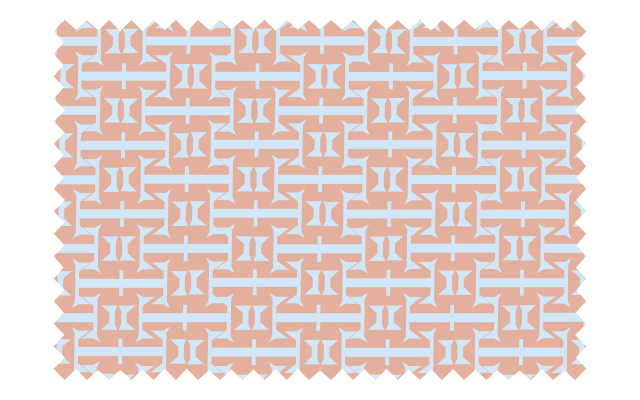
A Shadertoy shader for this pattern:

```glsl
const float UNITS = 480.0;                 // design units per canvas height
const vec3 PAPER = vec3(1.0);
const vec3 CORAL = vec3(0.89, 0.69, 0.62);
const vec3 PALE_BLUE = vec3(0.82, 0.90, 0.97);

const vec2 CLOTH_HALF = vec2(319.5, 216.0);
const vec2 TEETH = vec2(24.0, 16.0);       // pinked teeth per side
const float TOOTH_DEPTH = 12.5;
const float TOOTH_WEAR = 0.2;

const vec2 CELL = vec2(160.3, 41.4);       // bar spacing, row spacing
const float ROW_ORIGIN = 24.8;
const float BRICK_SHIFT = 0.52;
const float SKEW = 0.0133;
const float JITTER = 1.4;

const vec2 BAR_HALF = vec2(54.0, 5.4);
const vec2 TICK_HALF = vec2(2.3, 15.5);
const float SERIF_INNER = 50.7;
const float SERIF_OUTER = 55.2;
const vec2 WEDGE_TIP = vec2(36.5, 25.0);
const float WEDGE_SLOPE = 0.76;
const float SPOOL_HEIGHT = 14.6;
const float SPOOL_WAIST = 10.5;

float hash(vec2 p) {
    vec3 q = fract(p.xyx * vec3(0.1031, 0.1030, 0.0973));
    q += dot(q, q.yzx + 33.33);
    return fract((q.x + q.y) * q.z);
}

float box(vec2 p, vec2 halfSize) {
    vec2 d = abs(p) - halfSize;
    return max(d.x, d.y);
}

// Upright end stroke with flared tips and inward wedges
float serif(vec2 a) {
    float outer = a.x - SERIF_OUTER - 0.5 * max(a.y - 22.0, 0.0);
    float cap = a.y - WEDGE_TIP.y - 0.55 * max(a.x - SERIF_INNER, 0.0);
    vec2 fromTip = a - WEDGE_TIP;
    float wedge = -(fromTip.x * WEDGE_SLOPE + fromTip.y)
                  / length(vec2(WEDGE_SLOPE, 1.0));
    return max(max(outer, cap), min(SERIF_INNER - a.x, wedge));
}

// Half of a waisted spool, split by a slim lens
float spool(vec2 a) {
    float x = 0.5 * CELL.x - a.x;
    float lens = 3.8 - 2.7 * clamp((a.y - 8.0) / 6.0, 0.0, 1.0);
    float waist = (x - SPOOL_WAIST - 1.1 * max(a.y - 5.5, 0.0)) / 1.3;
    return max(max(lens - x, waist), a.y - SPOOL_HEIGHT);
}

float motif(vec2 p) {
    vec2 a = abs(p);
    float d = min(box(p, BAR_HALF), box(p, TICK_HALF));
    return min(d, min(serif(a), spool(a)));
}

// Interlocking brick rows; tall serifs reach into neighbouring rows
float lattice(vec2 p) {
    p.x -= SKEW * p.y;
    p.y -= ROW_ORIGIN;
    float nearest = floor(p.y / CELL.y + 0.5);
    float d = UNITS;
    for (int i = -1; i <= 1; i++) {
        float row = nearest + float(i);
        float x = p.x / CELL.x - BRICK_SHIFT * mod(row, 2.0);
        float column = floor(x + 0.5);
        vec2 local = vec2((x - column) * CELL.x, p.y - row * CELL.y);
        local.y += JITTER * (hash(vec2(column, row) + 50.0) - 0.5);
        d = min(d, motif(local));
    }
    return d;
}

float toothInset(float t, float side) {
    float valley = floor(t + 0.5);
    float wear = 1.0 + TOOTH_WEAR * (hash(vec2(valley, side)) - 0.5);
    return TOOTH_DEPTH * wear * abs(2.0 * fract(t) - 1.0);
}

// Cloth outline with zigzag edges
float cloth(vec2 p) {
    vec2 t = (p / CLOTH_HALF * 0.5 + 0.5) * TEETH;
    vec2 side = step(0.0, p);
    vec2 inset = vec2(toothInset(t.y, 3.0 + side.x),
                      toothInset(t.x, 7.0 + side.y));
    return 0.73 * box(p, CLOTH_HALF - inset);
}

float coverage(float d, float pixel) {
    return clamp(0.5 - d / pixel, 0.0, 1.0);
}

void mainImage(out vec4 fragColor, in vec2 fragCoord) {
    float pixel = UNITS / iResolution.y;
    vec2 p = (fragCoord - 0.5 * iResolution.xy) * pixel;
    vec3 fabric = mix(CORAL, PALE_BLUE, coverage(lattice(p), pixel));
    fragColor = vec4(mix(PAPER, fabric, coverage(cloth(p), pixel)), 1.0);
}
```
